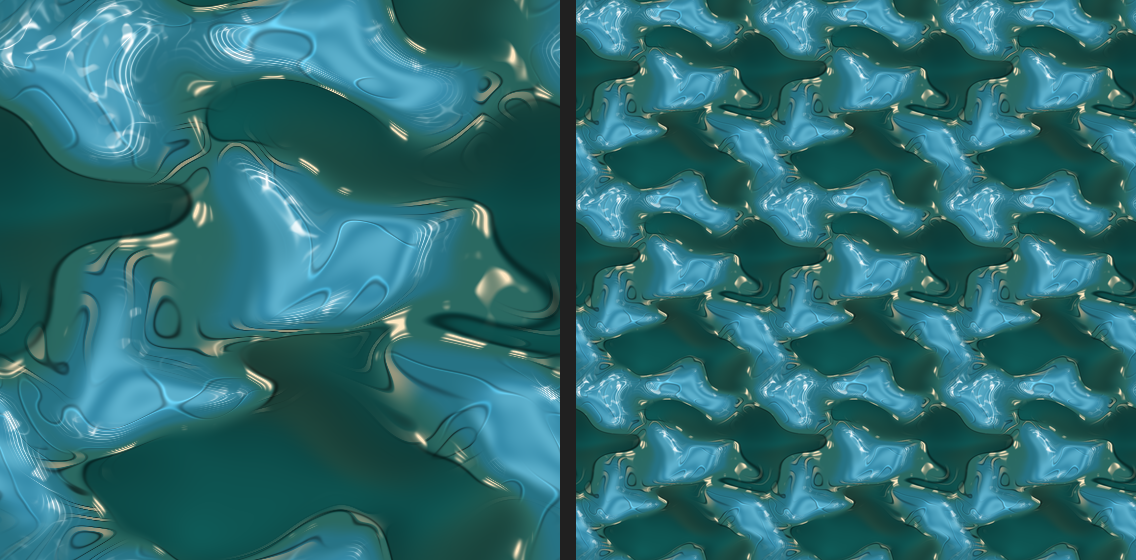
Left: one tile. Right: repeated 3 by 3.
Reproduce this texture procedurally as a three.js fragment shader.

```glsl
// Glossy teal water: dark swells, blue sky pools, tan ribbons and bright glints, tiling.
varying vec2 vUv;

const float TAU = 6.2831853;

const vec3 DEEP = vec3(0.045, 0.285, 0.275);
const vec3 OLIVE = vec3(0.125, 0.29, 0.25);
const vec3 MOSS = vec3(0.165, 0.41, 0.38);
const vec3 BLUE = vec3(0.15, 0.45, 0.52);
const vec3 POOL = vec3(0.21, 0.55, 0.67);
const vec3 SKY = vec3(0.36, 0.69, 0.80);
const vec3 TAN = vec3(0.64, 0.61, 0.50);
const vec3 WARM_GLINT = vec3(1.0, 0.91, 0.76);
const vec3 COOL_GLINT = vec3(0.85, 0.97, 1.0);

float hash(vec2 cell) {
  vec3 q = fract(cell.xyx * vec3(0.1031, 0.1030, 0.0973));
  q += dot(q, q.yzx + 33.33);
  return fract((q.x + q.y) * q.z);
}

// Soft peak of the given width around a centre
float bell(float x, float center, float width) {
  float d = (x - center) / width;
  return exp(-d * d);
}

// Slope of one lattice corner, wrapped to a whole number of cells
float corner(vec2 cell, vec2 offset, vec2 cells, float seed) {
  float angle = TAU * hash(mod(cell, cells) + seed * 17.3);
  return dot(vec2(cos(angle), sin(angle)), offset);
}

// Gradient noise that repeats over the unit square, about -1 to 1
float noise(vec2 p, vec2 cells, float seed) {
  vec2 g = p * cells;
  vec2 i = floor(g);
  vec2 f = g - i;
  vec2 u = f * f * f * (f * (f * 6.0 - 15.0) + 10.0);
  vec2 e = vec2(1.0, 0.0);
  float low = mix(corner(i, f, cells, seed),
                  corner(i + e.xy, f - e.xy, cells, seed), u.x);
  float high = mix(corner(i + e.yx, f - e.yx, cells, seed),
                   corner(i + e.xx, f - e.xx, cells, seed), u.x);
  return 1.5 * mix(low, high, u.y);
}

vec2 noise2(vec2 p, vec2 cells, float seed) {
  return vec2(noise(p, cells, seed), noise(p, cells, seed + 1.0));
}

// Sum of slanted waves with whole wave numbers and unit deviation
float swell(vec2 p) {
  float sum = 0.0;
  for (int n = 0; n < 8; n++) {
    float k = float(n);
    vec2 waves = vec2(mod(k, 4.0) - 1.0, 1.0 + mod(k, 3.0));
    sum += sin(TAU * (dot(waves, p) + hash(vec2(k, 5.0))));
  }
  return 0.5 * sum;
}

void main() {
  // Liquid distortion
  vec2 p = vUv + 0.11 * noise2(vUv, vec2(3.0, 4.0), 1.0);
  p += 0.03 * noise2(p, vec2(5.0, 7.0), 3.0);

  // Surface fields; the chop is strongest outside the dark swells
  float ripple = noise(p, vec2(4.0, 6.0), 5.0) + 0.4 * noise(p, vec2(8.0, 11.0), 6.0);
  float level = swell(p) + 0.25 * ripple;
  float chop = noise(p, vec2(10.0, 13.0), 14.0);
  level += 0.28 * chop * smoothstep(-0.4, 0.3, level);
  float fold = sin(15.0 * ripple + 3.0 * level);
  float patches = noise(p, vec2(4.0, 5.0), 7.0);

  // Dark swells with edges that go from crisp to soft
  float softness = mix(0.04, 0.5, smoothstep(-0.25, 0.35, patches));
  vec3 dark = mix(DEEP, OLIVE, smoothstep(-0.3, 0.6, noise(p, vec2(3.0, 4.0), 8.0)));
  dark *= 1.0 + 0.25 * noise(p, vec2(5.0, 6.0), 9.0);
  vec3 color = mix(dark, MOSS, smoothstep(-0.42 - softness, -0.42 + softness, level));
  color = mix(color, BLUE, smoothstep(-0.15, 0.45, level));

  // Sky pools with slow swirls
  float swirl = 0.5 + 0.5 * sin(8.0 * ripple + 4.0 * level);
  color = mix(color, mix(POOL, SKY, swirl), smoothstep(0.6, 1.35, level));
  color = mix(color, SKY, 0.5 * smoothstep(1.6, 2.5, level));

  // Fine glassy creases, a light side beside a dark side
  float crease = noise(p, vec2(9.0, 12.0), 15.0);
  float glassy = smoothstep(-0.3, 0.4, level) * smoothstep(-0.25, 0.35, patches + 0.5 * ripple);
  color *= 1.0 + glassy * (0.24 * bell(crease, 0.04, 0.03) - 0.24 * bell(crease, -0.03, 0.035));

  // Refracted folds: dark outlines around broken tan ribbons
  float busy = bell(level, 0.05, 0.55) * smoothstep(-0.05, 0.3, noise(p, vec2(5.0, 6.0), 10.0));
  color *= 1.0 - 0.55 * busy * bell(fold, 0.45, 0.2);
  float broken = smoothstep(-0.4, 0.1, chop);
  color = mix(color, TAN, 0.9 * busy * broken * smoothstep(0.68, 0.82, fold));

  // Thin dark seam, then short warm glints with white cores along swell edges
  float crisp = 1.0 - smoothstep(-0.2, 0.3, patches);
  color *= 1.0 - 0.4 * crisp * bell(level, -0.48, 0.045);
  float dashes = smoothstep(0.15, 0.5, noise(vUv, vec2(19.0, 17.0), 11.0));
  float strands = bell(level, -0.34, 0.045) + 0.8 * bell(level, -0.2, 0.03)
                + 0.4 * bell(level, -0.09, 0.02);
  color = mix(color, TAN, 0.5 * dashes * bell(level, -0.27, 0.16));
  color = mix(color, WARM_GLINT, min(1.0, 1.2 * dashes * strands));

  // Bright filaments, haze and sparkles around the pools
  float lit = smoothstep(-0.15, 0.35, noise(p, vec2(5.0, 6.0), 12.0));
  float rim = lit * bell(level, 1.05, 0.4);
  float filaments = pow(0.5 + 0.5 * sin(42.0 * level + 9.0 * ripple), 4.0);
  float flicker = smoothstep(-0.25, 0.3, noise(p, vec2(15.0, 18.0), 16.0));
  float sparkle = smoothstep(0.2, 0.5, noise(vUv, vec2(33.0, 35.0), 13.0));
  float caustic = bell(noise(p, vec2(13.0, 16.0), 17.0), 0.0, 0.04);
  color = mix(color, SKY, 0.25 * rim);
  color = mix(color, COOL_GLINT, 0.85 * rim * filaments * flicker);
  color = mix(color, COOL_GLINT, 0.6 * rim * caustic * (1.0 - 0.6 * flicker));
  color = mix(color, vec3(1.0), rim * sparkle * (0.4 + 0.6 * max(filaments, caustic)));

  gl_FragColor = vec4(clamp(color, 0.0, 1.0), 1.0);
}
```
